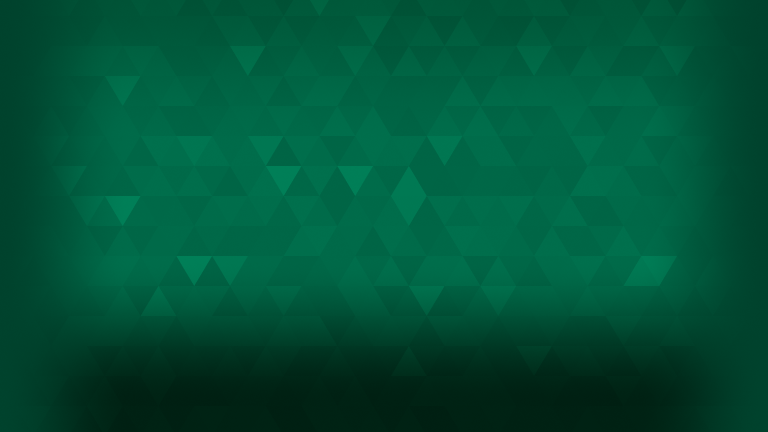
Write a WebGL 2 fragment shader that draws this background.

```glsl
#version 300 es
precision highp float;
// Green triangle mosaic, lit in the middle, with dim sides and a dark floor.

uniform vec2 u_resolution;
out vec4 fragColor;

// Colours
const vec3 TOP_GREEN    = vec3(0.0, 0.330, 0.215);
const vec3 CENTRE_GREEN = vec3(0.0, 0.415, 0.285);
const vec3 FLOOR_GREEN  = vec3(0.0, 0.130, 0.075);
const vec3 SIDE_GREEN   = vec3(0.0, 0.260, 0.175);

// Triangle grid, in canvas heights
const float SIDE_LENGTH = 0.0828;
const float ROW_HEIGHT  = 0.06944;
const vec2  GRID_ORIGIN = vec2(0.905, 0.037); // a lower apex, first row top

// Tone of the triangles
const float TONE_SPREAD     = 0.11;
const float HIGHLIGHT       = 0.15;
const float HIGHLIGHT_SHARE = 0.08;  // of triangles pointing down
const float UP_SHARE        = 0.015; // of triangles pointing up
const float SIDE_WIDTH      = 0.17;  // in canvas widths
const int   SAMPLES         = 3;     // per axis, for smooth edges

float hash(vec2 cell) {
    vec3 p = fract(vec3(cell.xyx) * 0.1031);
    p += dot(p, p.yzx + 33.33);
    return fract((p.x + p.y) * p.z);
}

// Relative brightness of the triangle at p (x to the right, y down)
float triangleTone(vec2 p) {
    vec2 g = (p - GRID_ORIGIN) / vec2(SIDE_LENGTH, ROW_HEIGHT);
    float row = floor(g.y);
    float x = g.x - 0.5 * mod(row + 1.0, 2.0);
    float column = floor(x + 0.5);
    float offset = x - column;
    bool pointsDown = abs(offset) < 0.5 * (1.0 - fract(g.y));

    // Even ids point down, odd ids point up
    float id = 2.0 * column + (pointsDown ? 0.0 : sign(offset));
    vec2 cell = vec2(id, row) + 100.0;
    float tone = TONE_SPREAD * (hash(cell) - 0.5);
    float share = pointsDown ? HIGHLIGHT_SHARE : UP_SHARE;
    float chance = hash(cell + 57.0);
    return tone + HIGHLIGHT * step(chance, share);
}

// Smooth lighting behind the triangles (uv.y runs down)
vec3 lighting(vec2 uv, float inside) {
    vec3 body = mix(TOP_GREEN, CENTRE_GREEN, smoothstep(-0.04, 0.34, uv.y));
    body = mix(body, FLOOR_GREEN, smoothstep(0.60, 0.93, uv.y));
    return mix(SIDE_GREEN, body, inside);
}

void main() {
    vec2 uv = gl_FragCoord.xy / u_resolution;
    uv.y = 1.0 - uv.y;
    float inside = smoothstep(0.0, SIDE_WIDTH, min(uv.x, 1.0 - uv.x));

    // Average several points in the pixel
    vec2 p = vec2(uv.x * u_resolution.x / u_resolution.y, uv.y);
    float tone = 0.0;
    for (int j = 0; j < SAMPLES; j++) {
        for (int i = 0; i < SAMPLES; i++) {
            vec2 shift = (vec2(i, j) + 0.5) / float(SAMPLES) - 0.5;
            tone += triangleTone(p + shift / u_resolution.y);
        }
    }
    tone /= float(SAMPLES * SAMPLES);

    // Triangles fade out towards the sides
    vec3 color = lighting(uv, inside) * (1.0 + tone * inside);

    // Fine grain hides banding in the dark gradients
    color += (hash(gl_FragCoord.xy) - 0.5) / 255.0;
    fragColor = vec4(color, 1.0);
}
```
